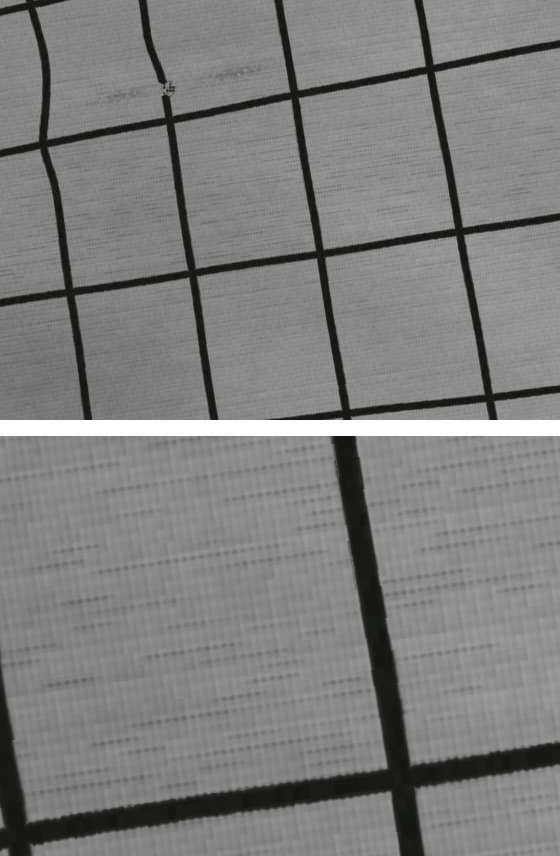
Top, the full canvas; bottom, a detail of the centre.
Reproduce this pattern procedurally as a WebGL 2 fragment shader.

```glsl
#version 300 es
precision highp float;
// Thin grey cotton printed with a dark, slightly skewed window check.
// Each check line is a sloped, bent curve; the cloth is layered sines and
// hashed thread dashes, with a tugged, frayed spot where one line is broken.
uniform vec2 u_resolution;
out vec4 fragColor;

const float TAU = 6.28318;

float hash(vec2 c) {
  vec3 k = fract(c.xyx * 0.1031);
  k += dot(k, k.yzx + 33.33);
  return fract((k.x + k.y) * k.z);
}

// Cellular noise: distance to the nearest scattered point.
float cellular(vec2 p) {
  float nearest = 1.0;
  for (int y = -1; y <= 1; y++)
    for (int x = -1; x <= 1; x++) {
      vec2 c = floor(p) + vec2(x, y);
      vec2 point = c + vec2(hash(c), hash(c + 57.0));
      nearest = min(nearest, length(p - point));
    }
  return nearest;
}

float bump(float x, float centre, float width) {
  float t = (x - centre) / width;
  return exp(-t * t);
}

// Distance to the closest line of the check; q.y runs down from the top.
float checkDistance(vec2 q) {
  float d = 1.0;
  for (int n = 0; n < 4; n++) {
    float i = float(n);
    // Upright line: spacing widens to the right, as does the lean.
    float x = 0.068 + i * (0.2908 + i * (-0.0017 + 0.0026 * i));
    x += q.y * (0.143 + i * (0.005 + 0.0025 * i));
    x += 0.0012 * sin(q.y * 17.0 + i * 2.3);
    float broken = 0.0;
    if (n == 0) x += 0.018 * bump(q.y, 0.15, 0.11) - 0.014 * bump(q.y, 0.35, 0.065);
    if (n == 1) {
      x += 0.021 * (smoothstep(0.08, 0.21, q.y) - 1.0);
      broken = 0.022 * (1.0 - smoothstep(0.006, 0.018, abs(q.y - 0.213)));
    }
    d = min(d, abs(q.x - x) * 0.987 + broken);

    // Cross line: rises to the right, flatter towards the bottom.
    float y = 0.007 + 0.3576 * i + q.x * (0.0404 * i - 0.2357);
    if (n == 0) y += 0.022;
    y += 0.0012 * sin(q.x * 13.0 + i * 1.9);
    d = min(d, abs(q.y - y) * 0.985 + 0.0004);
  }
  return d;
}

// Dark dashes where weft threads part; returns 0 to 1.
float dashes(vec2 thread) {
  float row = floor(thread.y);
  float along = thread.x / 6.0 + 9.0 * hash(vec2(row, 3.0));
  float a = hash(vec2(floor(along), row));
  float b = hash(vec2(floor(along) + 1.0, row));
  float strength = smoothstep(0.45, 0.95, mix(a, b, smoothstep(0.2, 0.8, fract(along))));
  return strength * smoothstep(0.25, 0.45, 0.5 - abs(fract(thread.y) - 0.5));
}

void main() {
  float px = 1.0 / u_resolution.y;
  vec2 q = gl_FragCoord.xy * px;
  q.y = 1.0 - q.y;

  // Thread counts across (x) and down (y) the skewed weave.
  vec2 thread = vec2((q.x - 0.16 * q.y) / 0.0068, (q.y + 0.15 * q.x) / 0.0105);
  float warp = sin(TAU * thread.x);
  float weft = sin(TAU * thread.y);

  // Broad light and soft blotches.
  float tone = mix(0.515, 0.562, smoothstep(0.0, 1.25, q.x));
  tone += 0.010 * sin(q.x * 7.0 + 2.0 * sin(q.y * 5.0)) + 0.007 * sin(q.y * 13.0 - q.x * 6.0);
  tone -= 0.045 * exp(-14.0 * dot(q - vec2(0.31, 0.86), q - vec2(0.31, 0.86)));
  tone -= 0.03 * smoothstep(0.25, 0.0, q.x) * smoothstep(0.6, 1.0, q.y);
  tone += 0.02 * (0.45 - cellular(q * vec2(11.0, 17.0)));

  // Weave, uneven yarns and parted threads.
  tone += 0.012 * warp + 0.010 * weft;
  tone += 0.022 * (hash(vec2(floor(thread.y), 7.0)) - 0.5);
  tone += 0.030 * (hash(floor(thread)) - 0.5);
  float sheer = 0.35 + 0.65 * bump(q.y + 0.15 * q.x, 0.57, 0.25);
  float parted = dashes(thread) * sheer * (0.7 - 0.3 * warp);
  vec3 colour = tone * vec3(1.0, 1.0, 0.998) - parted * vec3(0.085, 0.095, 0.095);

  // Puckered crease of dotted threads running through the break.
  float crease = bump(q.y + 0.2 * q.x, 0.287, 0.012);
  float reach = bump(q.x, 0.29, 0.07) + bump(q.x, 0.56, 0.07);
  colour -= 0.13 * crease * reach * hash(floor(thread * vec2(0.8, 1.5)));
  colour += 0.025 * bump(q.y + 0.2 * q.x, 0.25, 0.03) * bump(q.x, 0.4, 0.25);

  // Printed lines with thread-stepped edges.
  float d = checkDistance(q) + 0.0012 * (hash(floor(thread * 0.8)) - 0.5) + 0.0003 * warp;
  vec3 ink = mix(vec3(0.09, 0.10, 0.08), vec3(0.15, 0.15, 0.13), smoothstep(0.005, 0.009, d));
  ink += 0.025 * (hash(floor(thread) + 31.0) - 0.5);
  float soft = 0.0012 + 0.6 * px;
  colour = mix(colour, ink, 1.0 - smoothstep(0.0096 - soft, 0.0096 + soft, d));

  // Frayed tufts at the break.
  vec2 tuft = (q - vec2(0.402, 0.212)) / 0.0075;
  float speck = 1.0 - smoothstep(0.3, 0.65, length(fract(tuft) - 0.5));
  speck *= smoothstep(0.35, 0.6, hash(floor(tuft) + 20.0));
  speck *= 1.0 - smoothstep(1.6, 2.8, length(tuft * vec2(1.0, 0.9)));
  colour = mix(colour, vec3(0.17, 0.17, 0.15), 0.9 * speck);

  fragColor = vec4(colour, 1.0);
}
```
